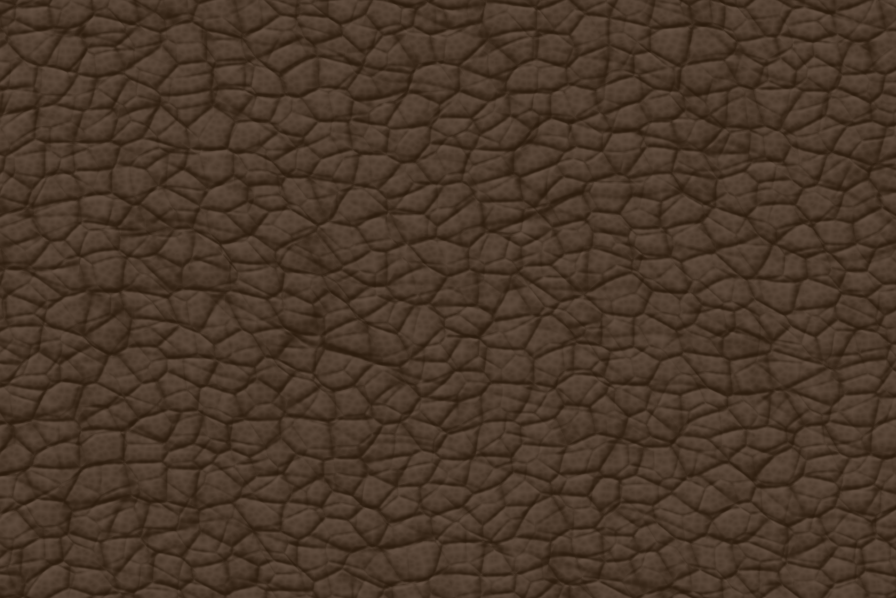
Give the GLSL for this texture, as a WebGL 2 fragment shader.

```glsl
#version 300 es
precision highp float;
// Brown pebbled leather: cellular noise forms the grains, a finer layer splits
// them, and stretched, tilted cells add long folds. The summed height is shaded
// by depth and by its slope towards a light above, then given a fine pore grain.

uniform vec2 u_resolution;
out vec4 fragColor;

vec2 hash2(vec2 cell) {
  vec2 q = vec2(dot(cell, vec2(127.1, 311.7)), dot(cell, vec2(269.5, 183.3)));
  return fract(sin(q) * 43758.5453);
}

// x: distance to nearest site, y: gap to the second nearest, z: random per cell
vec3 cellular(vec2 p) {
  vec2 base = floor(p);
  float nearest = 8.0, second = 8.0, id = 0.0;
  for (int j = -1; j <= 1; j++) {
    for (int i = -1; i <= 1; i++) {
      vec2 cell = base + vec2(i, j);
      vec2 site = hash2(cell);
      float d = length(cell + 0.08 + 0.84 * site - p);
      if (d < nearest) {
        second = nearest;
        nearest = d;
        id = fract(site.x * 7.3 + site.y * 3.1);
      } else {
        second = min(second, d);
      }
    }
  }
  return vec3(nearest, second - nearest, id);
}

// Rounded valley: 1 on a cell border, falling off with the gap
float crease(float gap, float sharpness) {
  return exp(-sharpness * (sqrt(gap * gap + 0.002) - 0.03));
}

// Slow drift in -1..1 from layered sines
float drift(vec2 p) {
  return 0.5 * sin(p.x * 5.1 + 2.0 * sin(p.y * 3.7 + 0.6))
       + 0.5 * sin(p.y * 7.3 - p.x * 3.9 + 1.6 * sin(p.x * 6.1));
}

vec2 warp(vec2 p) {
  p += 0.013 * sin(p.yx * vec2(11.0, 8.0) + vec2(0.7, 2.9));
  return p + 0.004 * sin(p.yx * vec2(41.0, 37.0) + p * 19.0);
}

// x: surface height, y: random tone of the grain
vec2 leather(vec2 p) {
  vec2 w = warp(p);

  // Main grains, wider than tall, domed towards their middles
  vec3 grain = cellular(w * vec2(15.0, 20.0) + 3.0);
  float height = 0.6 * (1.0 - crease(grain.y, 6.5)) + 0.2 * (0.48 - grain.x);

  // Finer slanted cracks, fading in and out
  vec2 slanted = vec2(w.x + 0.35 * w.y, w.y - 0.2 * w.x);
  float crackGate = 0.65 + 0.3 * drift(p * 5.3 + 4.0);
  float cracks = crease(cellular(slanted * vec2(17.0, 21.0) + 41.0).y, 10.0);
  height += 0.25 - 0.38 * crackGate * cracks;

  // Long folds, falling gently to the right
  vec2 along = vec2(dot(w, vec2(0.96, -0.28)), dot(w, vec2(0.28, 0.96)));
  float foldGate = 0.65 + 0.3 * drift(p * 2.2 + 9.0);
  float folds = crease(cellular(along * vec2(3.4, 9.0) + 17.0).y, 15.0);
  height -= 0.45 * foldGate * folds;

  return vec2(height, grain.z);
}

void main() {
  vec2 p = gl_FragCoord.xy / u_resolution.y;

  // Relief and light from above, slightly left
  vec2 surface = leather(p);
  float slope = surface.x - leather(p + vec2(-0.0015, 0.0045)).x;
  float tone = 1.75 * (surface.x - 0.54) + 3.0 * slope;

  // Grain to grain variation, broad unevenness, pores
  tone += 0.2 * (surface.y - 0.5) + 0.05 * drift(p * 0.8 + 1.0);
  tone += 0.95 * (cellular(p * vec2(75.0, 90.0)).x - 0.48);

  // Soft limit keeps creases and rims within the leather's range
  tone = 1.7 * tanh(tone / 1.7);
  vec3 color = vec3(0.287, 0.218, 0.163) + tone * vec3(0.075, 0.07, 0.07);
  fragColor = vec4(color, 1.0);
}
```
